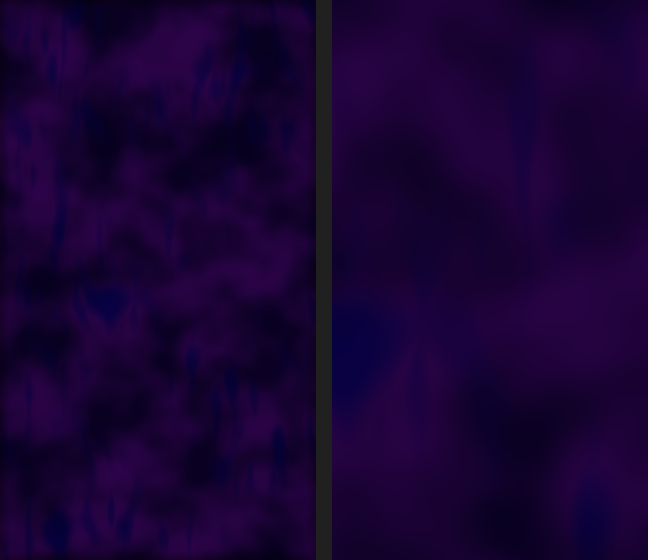
Left: the whole. Right: its middle third, enlarged.
This texture is drawn by a Shadertoy shader. Its source:

```glsl
const vec3 SHADOW_VIOLET = vec3(0.028, 0.004, 0.120);
const vec3 BRIGHT_PURPLE = vec3(0.172, 0.012, 0.282);
const vec3 STREAK_BLUE = vec3(0.015, 0.004, 0.255);
const vec3 DISC_GLOW = vec3(0.200, 0.015, 0.310);

vec2 hash2(vec2 cell) {
    vec3 q = fract(vec3(cell.xyx) * vec3(0.1031, 0.1030, 0.0973));
    q += dot(q, q.yzx + 33.33);
    return fract((q.xx + q.yz) * q.zy);
}

float cornerSlope(vec2 cell, vec2 offset) {
    float angle = 6.2832 * hash2(cell).x;
    return dot(vec2(cos(angle), sin(angle)), offset);
}

// Signed gradient noise with smooth second derivatives
float gradientNoise(vec2 p) {
    vec2 i = floor(p), f = fract(p);
    vec2 u = f * f * f * (f * (f * 6.0 - 15.0) + 10.0);
    vec2 e = vec2(1.0, 0.0);
    float low = mix(cornerSlope(i, f), cornerSlope(i + e, f - e), u.x);
    float high = mix(cornerSlope(i + e.yx, f - e.yx), cornerSlope(i + 1.0, f - 1.0), u.x);
    return mix(low, high, u.y);
}

float clouds(vec2 p, float frequency) {
    float sum = 0.0, weight = 0.6;
    mat2 turn = mat2(0.8, 0.6, -0.6, 0.8);
    p *= frequency;
    for (int octave = 0; octave < 3; octave++) {
        sum += weight * gradientNoise(p + 40.0);
        p = turn * p * 1.9 + 17.3;
        weight *= 0.52;
    }
    return sum;
}

// Upright soft strokes; scale sets their density across and along
float streaks(vec2 p, vec2 scale, float threshold) {
    float sway = 0.012 * gradientNoise(p * 6.0 + 9.0);
    float n = gradientNoise((p + vec2(sway, 0.0)) * scale + 71.0);
    return smoothstep(threshold, threshold + 0.42, n);
}

// Scattered blurred discs
float discs(vec2 p, float aspect, float seed, float radius, float blur) {
    float sum = 0.0;
    for (int k = 0; k < 9; k++) {
        vec2 center = hash2(vec2(float(k) * 3.7, seed)) * vec2(1.0, aspect);
        float size = radius * (0.6 + 0.6 * hash2(vec2(seed, float(k))).y);
        sum += 1.0 - smoothstep(size * (1.0 - blur), size * (1.0 + blur), length(p - center));
    }
    return min(sum, 1.0);
}

void mainImage(out vec4 fragColor, in vec2 fragCoord) {
    vec2 p = fragCoord / iResolution.x;
    float aspect = iResolution.y / iResolution.x;

    // Purple clouds
    float tone = smoothstep(-0.40, 0.40, clouds(p, 4.2));
    vec3 color = mix(SHADOW_VIOLET, BRIGHT_PURPLE, tone);

    // Faint light discs
    color = mix(color, DISC_GLOW, 0.16 * discs(p, aspect, 5.0, 0.055, 0.5));
    color = mix(color, DISC_GLOW, 0.13 * discs(p, aspect, 23.0, 0.016, 0.35));

    // Blue strokes, gathered in patches
    float patches = smoothstep(-0.35, 0.30, gradientNoise(p * 3.0 + 120.0));
    float broad = streaks(p, vec2(13.0, 5.5), 0.10);
    float fine = streaks(p + 3.0, vec2(27.0, 7.0), 0.08);
    float blue = max(broad * 0.9, fine * 0.55) * patches;
    color = mix(color, STREAK_BLUE * mix(0.75, 1.0, tone), blue);

    // Soft dark border
    vec2 edge = min(p, vec2(1.0, aspect) - p);
    color *= mix(0.72, 1.0, smoothstep(0.0, 0.035, min(edge.x, edge.y)));

    fragColor = vec4(color, 1.0);
}
```
